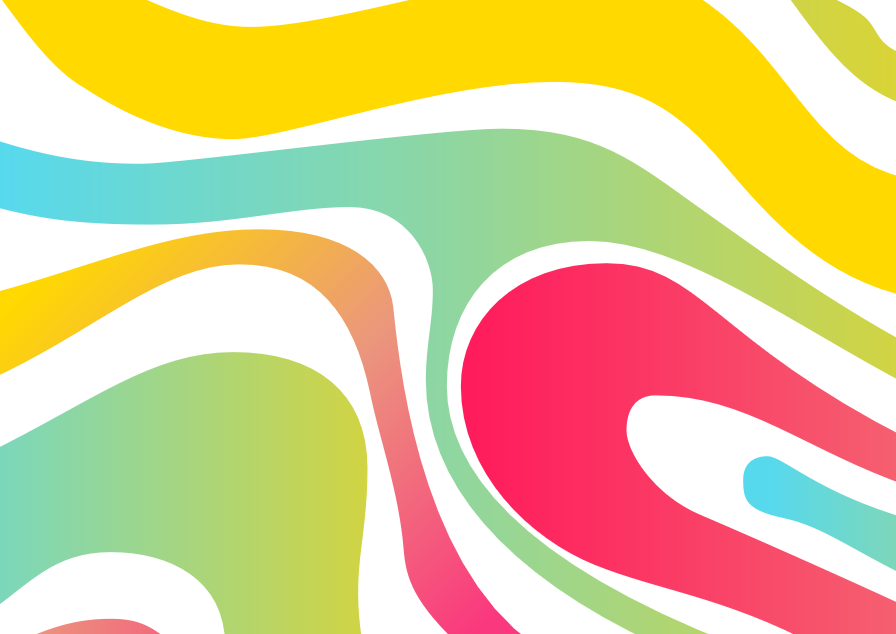
Write a Shadertoy shader that draws this background.

```glsl
// Flowing wavy ribbons and blobs with soft colour gradients on white.

#define GRID vec2(768.0, 542.0)
#define CURVE_STEPS 16
#define YELLOW vec3(1.0, 0.85, 0.0)
#define CYAN vec3(0.34, 0.85, 0.93)
#define MINT vec3(0.56, 0.84, 0.63)
#define LIME vec3(0.82, 0.83, 0.26)
#define APRICOT vec3(0.92, 0.59, 0.49)
#define PINK vec3(0.98, 0.22, 0.49)
#define RED vec3(1.0, 0.11, 0.36)
#define CORAL vec3(0.96, 0.38, 0.44)

// Path state: design grid runs from the top left corner
vec2 point, start, pen, handle;
float nearest, side;
vec3 canvas = vec3(1.0);

void moveTo(vec2 a) {
    start = pen = handle = a;
    nearest = 1e6;
    side = 1.0;
}

// Adds one straight edge: squared distance and even-odd crossing
void lineTo(vec2 b) {
    vec2 e = b - pen, w = point - pen;
    vec2 gap = w - e * clamp(dot(w, e) / max(dot(e, e), 1e-6), 0.0, 1.0);
    nearest = min(nearest, dot(gap, gap));
    bool crosses = (pen.y > point.y) != (b.y > point.y);
    if (crosses && w.x < e.x * w.y / e.y) side = -side;
    pen = b;
}

// Cubic curve from the pen, flattened into short edges
void curveTo(vec2 c1, vec2 c2, vec2 end) {
    vec2 a = pen;
    for (int i = 1; i <= CURVE_STEPS; i++) {
        float t = float(i) / float(CURVE_STEPS);
        vec2 m = mix(c1, c2, t);
        vec2 l = mix(mix(a, c1, t), m, t);
        vec2 r = mix(m, mix(c2, end, t), t);
        lineTo(mix(l, r, t));
    }
    handle = c2;
}

// Continues the last curve with a mirrored handle
void smoothTo(vec2 c2, vec2 end) {
    curveTo(2.0 * pen - handle, c2, end);
}

void fill(vec3 colour) {
    lineTo(start);
    float pixel = GRID.x / iResolution.x;
    float cover = clamp(0.5 - side * sqrt(nearest) / pixel, 0.0, 1.0);
    canvas = mix(canvas, colour, cover);
}

vec3 ramp(vec3 a, vec3 b, vec3 c, float t) {
    t = 2.0 * clamp(t, 0.0, 1.0);
    return t < 1.0 ? mix(a, b, t) : mix(b, c, t - 1.0);
}

void mainImage(out vec4 fragColor, in vec2 fragCoord) {
    vec2 uv = fragCoord / iResolution.xy;
    point = vec2(uv.x, 1.0 - uv.y) * GRID;

    // Broad yellow wave
    moveTo(vec2(-4, -8));
    curveTo(vec2(20, 25), vec2(45, 60), vec2(72, 75));
    curveTo(vec2(110, 100), vec2(155, 119), vec2(200, 119));
    smoothTo(vec2(375, 70), vec2(475, 70));
    curveTo(vec2(545, 70), vec2(580, 93), vec2(620, 140));
    smoothTo(vec2(705, 238), vec2(780, 254));
    lineTo(vec2(780, 153));
    curveTo(vec2(690, 135), vec2(680, 45), vec2(590, -8));
    lineTo(vec2(385, -8));
    curveTo(vec2(300, 12), vec2(250, 23), vec2(215, 23));
    smoothTo(vec2(150, 11), vec2(108, -8));
    fill(YELLOW);

    // Olive corner
    moveTo(vec2(672, -8));
    curveTo(vec2(710, 45), vec2(735, 77), vec2(780, 91));
    lineTo(vec2(780, 48));
    curveTo(vec2(748, 39), vec2(755, 24), vec2(738, 12));
    smoothTo(vec2(718, 3), vec2(708, -8));
    fill(mix(LIME, YELLOW, (point.x - 700.0) / 400.0));

    // Branching green ribbon
    moveTo(vec2(-12, 117));
    curveTo(vec2(50, 138), vec2(90, 140), vec2(122, 140));
    smoothTo(vec2(375, 110), vec2(430, 110));
    curveTo(vec2(512, 110), vec2(545, 139), vec2(600, 178));
    smoothTo(vec2(710, 257), vec2(780, 295));
    lineTo(vec2(780, 330));
    curveTo(vec2(680, 278), vec2(585, 206), vec2(505, 206));
    smoothTo(vec2(383, 260), vec2(383, 330));
    smoothTo(vec2(445, 480), vec2(632, 552));
    lineTo(vec2(565, 552));
    curveTo(vec2(430, 490), vec2(365, 410), vec2(365, 325));
    curveTo(vec2(365, 295), vec2(371, 275), vec2(371, 248));
    smoothTo(vec2(350, 177), vec2(300, 177));
    smoothTo(vec2(200, 192), vec2(130, 192));
    smoothTo(vec2(30, 186), vec2(-12, 175));
    fill(ramp(CYAN, MINT, LIME, uv.x));

    // Orange to pink ribbon
    moveTo(vec2(-12, 252));
    curveTo(vec2(80, 228), vec2(145, 196), vec2(222, 196));
    smoothTo(vec2(333, 228), vec2(337, 262));
    smoothTo(vec2(355, 480), vec2(459, 552));
    lineTo(vec2(394, 552));
    curveTo(vec2(355, 515), vec2(348, 495), vec2(346, 470));
    curveTo(vec2(342, 420), vec2(325, 375), vec2(317, 335));
    curveTo(vec2(303, 270), vec2(272, 226), vec2(205, 226));
    smoothTo(vec2(80, 285), vec2(-12, 326));
    fill(ramp(YELLOW, APRICOT, PINK, (point.x + point.y - 270.0) / 680.0));

    // Lower left hill and the dome beneath it
    moveTo(vec2(-12, 388));
    curveTo(vec2(80, 343), vec2(130, 301), vec2(200, 301));
    smoothTo(vec2(315, 335), vec2(315, 400));
    smoothTo(vec2(300, 485), vec2(311, 552));
    lineTo(vec2(193, 552));
    curveTo(vec2(193, 495), vec2(145, 472), vec2(95, 472));
    smoothTo(vec2(25, 500), vec2(-12, 525));
    fill(ramp(mix(CYAN, MINT, 0.65), mix(MINT, LIME, 0.35), LIME, point.x / 315.0));
    moveTo(vec2(10, 552));
    curveTo(vec2(45, 534), vec2(70, 529), vec2(95, 529));
    smoothTo(vec2(131, 536), vec2(150, 552));
    fill(mix(APRICOT, PINK, clamp(point.x / 240.0 - 0.1, 0.0, 1.0)));

    // Red hook and the blue drop inside it
    moveTo(vec2(395, 330));
    curveTo(vec2(395, 275), vec2(440, 225), vec2(520, 225));
    smoothTo(vec2(610, 290), vec2(780, 376));
    lineTo(vec2(780, 416));
    curveTo(vec2(690, 385), vec2(640, 338), vec2(562, 338));
    curveTo(vec2(545, 338), vec2(537, 350), vec2(537, 368));
    smoothTo(vec2(560, 423), vec2(600, 440));
    smoothTo(vec2(715, 490), vec2(780, 520));
    lineTo(vec2(780, 552));
    lineTo(vec2(700, 552));
    curveTo(vec2(620, 510), vec2(565, 505), vec2(510, 483));
    smoothTo(vec2(395, 405), vec2(395, 330));
    fill(mix(RED, CORAL, clamp(point.x / 370.0 - 1.1, 0.0, 1.0)));
    moveTo(vec2(637, 410));
    curveTo(vec2(637, 397), vec2(645, 390), vec2(658, 390));
    smoothTo(vec2(702, 422), vec2(780, 444));
    lineTo(vec2(780, 494));
    curveTo(vec2(730, 470), vec2(705, 450), vec2(672, 443));
    smoothTo(vec2(637, 427), vec2(637, 410));
    fill(mix(CYAN, MINT, clamp((point.x - 660.0) / 160.0, 0.0, 1.0)));

    fragColor = vec4(canvas, 1.0);
}
```
